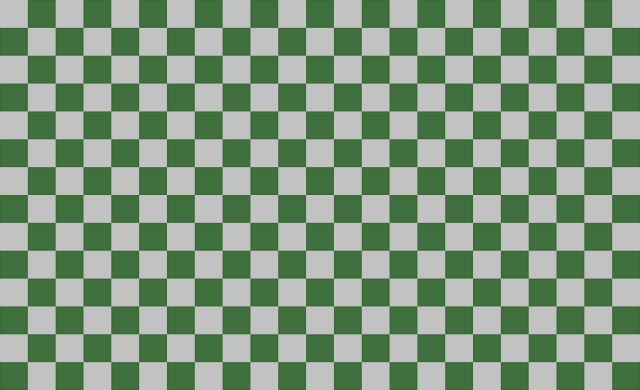
Write a WebGL 2 fragment shader that draws this pattern.

```glsl
#version 300 es
precision highp float;

uniform vec2 u_resolution;
out vec4 fragColor;

const vec2 CELL_COUNT = vec2(23.0, 14.0);
const vec3 GREY = vec3(0.76);
const vec3 GREEN = vec3(0.25, 0.44, 0.24);
const vec3 RIM_GREEN = vec3(0.22, 0.42, 0.21);
const float RIM_WIDTH = 0.055; // fraction of a cell

// Signed distance to the nearest grid line, positive in even cells
vec2 gridDistance(vec2 p) {
    return 0.5 - abs(mod(p + 0.5, 2.0) - 1.0);
}

// Coverage of even squares, blended over one pixel at each edge
float checkerCoverage(vec2 dist, vec2 pixel) {
    vec2 side = clamp(2.0 * dist / pixel, -1.0, 1.0);
    return 0.5 + 0.5 * side.x * side.y;
}

// Thin band just inside the outline of a square
float rimCoverage(vec2 dist, vec2 pixel, float width) {
    vec2 band = clamp((width - abs(dist)) / pixel + 0.5, 0.0, 1.0);
    return max(band.x, band.y);
}

void main() {
    vec2 cellPos = gl_FragCoord.xy / u_resolution * CELL_COUNT;
    vec2 pixel = CELL_COUNT / u_resolution;
    vec2 dist = gridDistance(cellPos);

    // Green squares with a slightly deeper rim, on grey
    vec3 square = mix(GREEN, RIM_GREEN, rimCoverage(dist, pixel, RIM_WIDTH));
    vec3 color = mix(GREY, square, checkerCoverage(dist, pixel));

    fragColor = vec4(color, 1.0);
}
```
